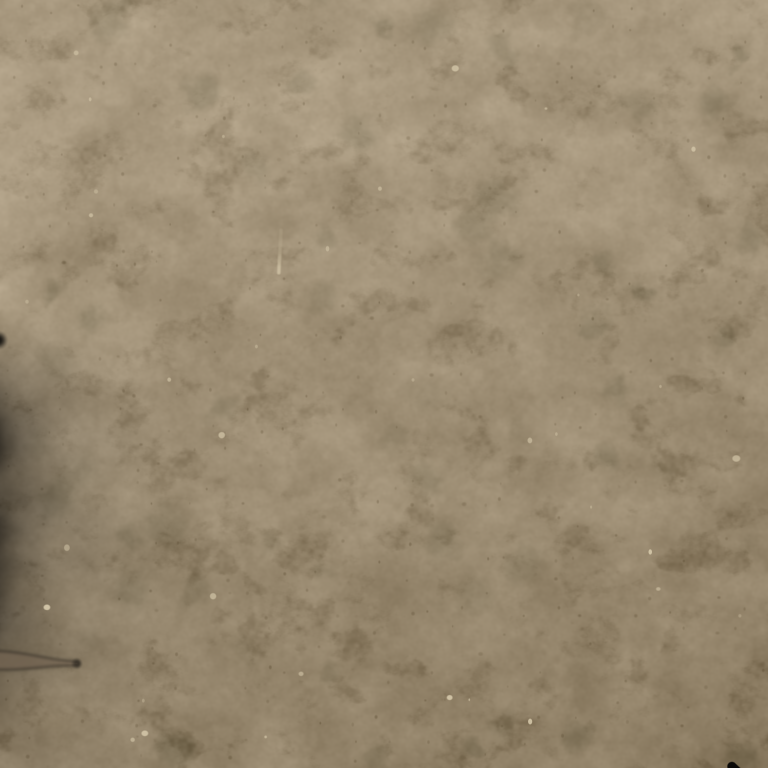
Reproduce this texture procedurally as a Shadertoy shader.

```glsl
// Worn beige concrete floor under dim, uneven light: layered value noise makes
// the cloudy mottling, jittered cells scatter soft stains, pits and pale chips,
// and a few distance fields add the shadowed edge, a scratch and a scrape.

float hash(vec2 p) {
    vec3 q = fract(vec3(p.xyx) * 0.1031);
    q += dot(q, q.yzx + 33.33);
    return fract((q.x + q.y) * q.z);
}

float noise(vec2 p) {
    vec2 cell = floor(p), f = fract(p);
    f = f * f * (3.0 - 2.0 * f);
    return mix(mix(hash(cell), hash(cell + vec2(1, 0)), f.x),
               mix(hash(cell + vec2(0, 1)), hash(cell + vec2(1, 1)), f.x), f.y);
}

// Rotated octaves, centred on zero
float fbm(vec2 p, int octaves) {
    float sum = 0.0, gain = 0.5;
    for (int i = 0; i < octaves; i++) {
        sum += gain * (noise(p) - 0.5);
        p = mat2(1.6, 1.2, -1.2, 1.6) * p + 17.3;
        gain *= 0.55;
    }
    return sum;
}

float segmentDistance(vec2 p, vec2 a, vec2 b) {
    vec2 ab = b - a;
    return length(p - a - ab * clamp(dot(p - a, ab) / dot(ab, ab), 0.0, 1.0));
}

// Soft ragged stains, one per chosen cell
float stains(vec2 p) {
    vec2 warped = p + 0.035 * vec2(fbm(p * 38.0, 3), fbm(p * 38.0 + 50.0, 3));
    vec2 grid = warped * 11.0, cell = floor(grid);
    float total = 0.0;
    for (int y = -1; y <= 1; y++)
    for (int x = -1; x <= 1; x++) {
        vec2 id = cell + vec2(x, y) + 40.0;
        vec2 centre = id - 40.0 + 0.1 + 0.8 * vec2(hash(id), hash(id + 71.0));
        float radius = mix(0.2, 0.42, hash(id + 23.0));
        float strength = smoothstep(0.35, 1.0, hash(id + 9.0));
        total += strength * (1.0 - smoothstep(0.25 * radius, radius, length(grid - centre)));
    }
    return min(total, 1.0);
}

// Tiny round marks kept inside their cells; density is the share of cells used
float specks(vec2 p, float cells, float density, float size, float blur) {
    vec2 id = floor(p * cells) + cells * 3.0;
    vec2 centre = 0.2 + 0.6 * vec2(hash(id + 5.0), hash(id + 31.0));
    vec2 offset = (fract(p * cells) - centre) / cells;
    offset.x *= mix(0.8, 1.5, hash(id + 13.0));
    float radius = size * mix(0.5, 1.0, hash(id + 47.0));
    float mark = 1.0 - smoothstep(radius - blur, radius + blur, length(offset));
    return mark * step(hash(id), density) * mix(0.4, 1.0, hash(id + 61.0));
}

void mainImage(out vec4 fragColor, in vec2 fragCoord) {
    vec2 p = fragCoord / iResolution.y;
    float blur = max(0.0012, 0.7 / iResolution.y);

    // Light falling off from the upper left
    float tone = 0.098 * (p.y - 0.44) - 0.035 * (p.x - 0.5);

    // Clouds, mottling and fine grain
    tone += 0.055 * fbm(p * 5.0, 3);
    tone += 0.125 * fbm(p * vec2(17.0, 21.0) + 8.0, 5);
    tone += 0.05 * fbm(p * 120.0, 2);
    float dirt = smoothstep(0.04, 0.3, fbm(p * vec2(24.0, 30.0) + 90.0, 5));
    tone -= 0.06 * dirt * (0.5 + noise(p * 170.0));

    float stain = stains(p);
    tone -= 0.062 * stain;
    tone -= 0.09 * specks(p, 42.0, 0.2, 0.0024, 0.0016);
    vec3 color = vec3(0.613, 0.552, 0.451) + tone;
    color += stain * vec3(-0.006, 0.002, 0.003);

    // Shadow along the left edge, with a dark nick at its top
    float along = smoothstep(0.02, 0.34, p.y) * (1.0 - smoothstep(0.42, 0.6, p.y));
    float shadow = along * exp(-p.x * 15.0) + 0.2 * exp(-p.x * 8.0) * (1.0 - smoothstep(0.1, 0.5, p.y));
    color *= 1.0 - 0.5 * shadow * (1.0 + fbm(p * 14.0, 3));
    color *= 1.0 - 0.8 * (1.0 - smoothstep(0.002, 0.014, length(p - vec2(-0.002, 0.557))));

    // Tapered scrape with a dark rim and tip
    vec2 scrapeTip = vec2(0.1, 0.136);
    float width = 0.003 + 0.009 * (1.0 - smoothstep(0.0, 0.1, p.x));
    float scrape = segmentDistance(p, vec2(-0.02, 0.141), scrapeTip) - width;
    color = mix(color, vec3(0.45, 0.39, 0.32), 0.7 * (1.0 - smoothstep(-0.003, 0.003, scrape)));
    color *= 1.0 - 0.22 * exp(-pow(scrape / 0.003, 2.0));
    color *= 1.0 - 0.4 * (1.0 - smoothstep(0.001, 0.009, length(p - scrapeTip)));

    // Pale chips and a thin vertical scratch
    float chips = specks(p, 8.0, 0.2, 0.005, blur);
    chips = max(chips, 0.7 * specks(p + 0.37, 19.0, 0.05, 0.0028, blur));
    float scratch = 1.0 - smoothstep(0.0005, 0.004, segmentDistance(p, vec2(0.363, 0.645), vec2(0.366, 0.7)));
    scratch *= 1.0 - 0.75 * smoothstep(0.645, 0.685, p.y);
    color = mix(color, vec3(0.87, 0.82, 0.7), max(0.85 * chips, 0.6 * scratch));

    // Black object poking in at the lower right
    float corner = segmentDistance(p, vec2(0.953, 0.002), vec2(0.968, -0.012)) - 0.006;
    color = mix(color, vec3(0.04, 0.035, 0.03), 1.0 - smoothstep(-blur, blur, corner));

    fragColor = vec4(clamp(color, 0.0, 1.0), 1.0);
}
```
